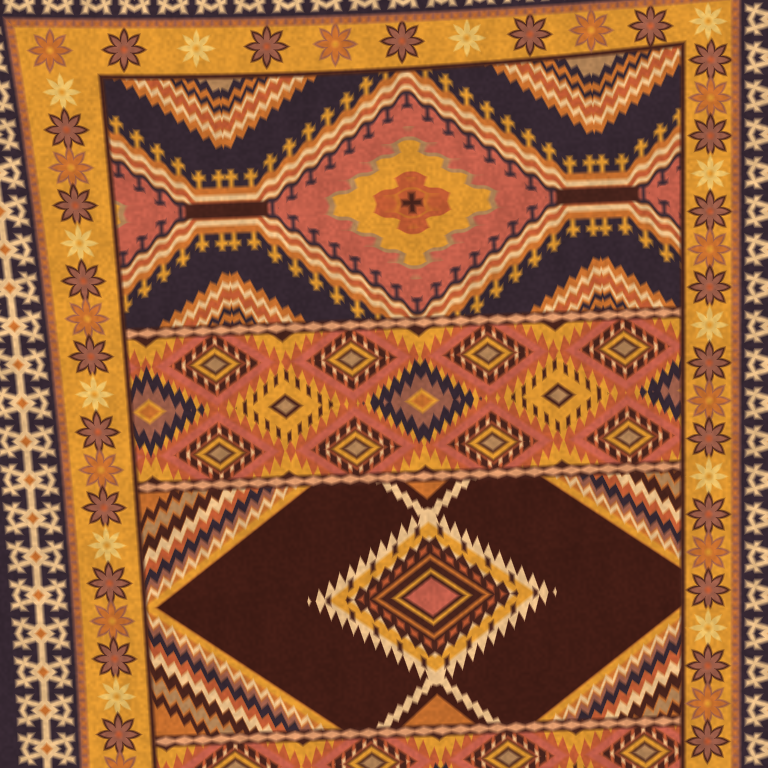
Write a Shadertoy shader that draws this pattern.

```glsl
// A woven tribal rug: stepped medallions, diamond lattices and a starred border.
const vec3 NAVY = vec3(.21, .155, .19), BROWN = vec3(.28, .14, .11), YELLOW = vec3(.86, .58, .19);
const vec3 ORANGE = vec3(.77, .43, .18), RED = vec3(.74, .35, .2), PINK = vec3(.76, .37, .29);
const vec3 CREAM = vec3(.91, .74, .53), TAN = vec3(.68, .5, .33), MAUVE = vec3(.6, .36, .28);
float soft;

void paint(inout vec3 c, vec3 ink, float d) { c = mix(c, ink, clamp(.5 - d / soft, 0., 1.)); }
void band(inout vec3 c, vec3 ink, float d, float w) { paint(c, ink, abs(d) - w); }
float zigzag(float x, float period) { return abs(fract(x / period) - .5) * 2.; }
float stair(float x, float period) { return x - sin(6.2832 * x / period) * period * .155; }
float hash(vec2 p) { return fract(sin(dot(p, vec2(41.3, 289.1))) * 4375.5); }
float noise(vec2 p) {
  vec2 i = floor(p), f = fract(p), e = vec2(1, 0);
  return mix(mix(hash(i), hash(i + e), f.x), mix(hash(i + e.yx), hash(i + 1.), f.x), f.y);
}

// Stepped pink diamonds with hooked edges on navy
vec3 steppedPanel(vec2 q) {
  float x = abs(mod(q.x + .242, .484) - .242), y = abs(q.y);
  float d = min(.73 * stair(x, .026) + y - .143, y + .008);
  float hook = abs(fract(x / .026 + .5) - .5) * .026;
  float e = .73 * (.242 - x) + .165 - y + .01 * zigzag(x, .016);
  vec3 c = NAVY;
  paint(c, ORANGE, e - .092);
  band(c, CREAM, e - .076, .004);
  band(c, RED, e - .064, .005);
  band(c, CREAM, e - .054, .003);
  paint(c, NAVY, e - .046);
  band(c, ORANGE, e - .034, .005);
  paint(c, TAN, e - .018);
  paint(c, YELLOW, max(hook - .003, d - .06));
  paint(c, YELLOW, max(abs(d - .051) - .003, hook - .008));
  paint(c, ORANGE, d - .038);
  band(c, CREAM, d - .024, .004);
  band(c, RED, d - .015, .004);
  band(c, CREAM, d - .008, .003);
  paint(c, NAVY, d - .003);
  paint(c, PINK, d + .002);
  paint(c, NAVY, max(max(hook - .002, -d - .018), d));
  paint(c, NAVY, max(abs(d + .016) - .002, hook - .006));
  paint(c, BROWN, max(y - .01, .188 - x));
  // Toothed heart
  float m = .76 * stair(x, .03) + y + .016 * zigzag(y, .022);
  paint(c, TAN, m - .1);
  paint(c, YELLOW, m - .088);
  paint(c, RED, m - .052);
  band(c, ORANGE, m - .03, .004);
  paint(c, BROWN, min(max(x - .013, y - .004), max(x - .004, y - .013)));
  return c;
}

// Red diamonds in two rows with medallions between them
vec3 latticePanel(vec2 q) {
  float r = .7 * abs(mod(q.x, .178) - .089) + abs(abs(q.y) - .058);
  float teeth = zigzag(q.x, .014), cell = round(q.x / .178), x = .75 * abs(q.x - .178 * cell);
  float s = x + abs(q.y), jag = s + .014 * teeth;
  vec3 c = YELLOW;
  paint(c, RED, r + .018 * teeth - .075);
  band(c, PINK, r - .048, .006);
  paint(c, BROWN, max(abs(r - .034) - .006, .012 * (teeth - .65)));
  paint(c, CREAM, max(abs(r - .03) - .003, .012 * (.7 - teeth)));
  paint(c, BROWN, r - .025);
  paint(c, YELLOW, r - .022);
  paint(c, BROWN, r - .014);
  paint(c, TAN, r - .01);
  paint(c, BROWN, x + .084 - abs(q.y));
  bool dark = mod(cell, 2.) < .5;
  if (dark) {
    paint(c, NAVY, jag - .06);
    paint(c, MAUVE, jag - .042);
  } else paint(c, BROWN, max(abs(s - .042) - .006, .015 * (teeth - .35)));
  band(c, dark ? YELLOW : BROWN, s, .016);
  paint(c, dark ? ORANGE : TAN, s - .01);
  return c;
}

// Fringed diamond on brown, with striped corners
vec3 fringedPanel(vec2 q) {
  float m = .72 * abs(q.x) + abs(q.y), teeth = zigzag(q.x, .017), e = m + .013 * teeth;
  float v = .85 * abs(q.x) - abs(q.y) + .105;
  vec3 c = BROWN * vec3(.92, .8, .75);
  paint(c, ORANGE, .259 - m);
  band(c, YELLOW, m - .266, .006);
  band(c, CREAM, e - .286, .004);
  band(c, MAUVE, e - .298, .005);
  band(c, NAVY, e - .309, .007);
  band(c, RED, e - .322, .006);
  band(c, CREAM, e - .336, .007);
  band(c, BROWN, e - .352, .008);
  band(c, TAN, e - .371, .007);
  band(c, BROWN, e - .388, .006);
  band(c, CREAM, v, .003 + .008 * zigzag(q.x, .013));
  paint(c, ORANGE, v + .022);
  paint(c, CREAM, m + .018 * zigzag(q.x, .014) - .122);
  band(c, YELLOW, m - .088, .009);
  paint(c, BROWN, max(abs(m - .096) - .006, .02 * (zigzag(q.x, .03) - .2)));
  paint(c, BROWN, m + .012 * teeth - .084);
  paint(c, RED, max(abs(m - .065) - .004, .012 * (teeth - .5)));
  band(c, ORANGE, m - .052, .003);
  band(c, YELLOW, m - .034, .003);
  paint(c, PINK, m - .025);
  return c;
}

// Eight-pointed star: kind 0 is cream, 2 orange, odd ones dark-rimmed
void star(inout vec3 c, vec2 p, int kind) {
  float d = length(p) - .014 - .014 * zigzag(atan(p.y, p.x), .7854);
  bool dark = kind % 2 == 1;
  paint(c, dark ? BROWN : kind == 0 ? YELLOW : MAUVE, d - .001);
  paint(c, dark ? MAUVE : kind == 0 ? vec3(.91, .74, .4) : ORANGE, d + .004);
  paint(c, dark ? RED : YELLOW, length(p) - .004);
}

void mainImage(out vec4 fragColor, in vec2 fragCoord) {
  vec2 p = fragCoord / iResolution.xy;
  p.y = 1. - p.y;
  soft = max(1.5 / iResolution.y, .0052);
  // Panels lean with the cloth
  float x = p.x, y = p.y, u = x - .523 - .051 * y, v = y + .04 * u;
  vec3 c = v < .42 ? steppedPanel(vec2(u, v - .264)) : v > .62 && v < .951 ?
    fringedPanel(vec2(u, v - .777)) : latticePanel(vec2(u, v - (v < .62 ? .522 : 1.048)));
  float seam = min(min(abs(v - .42), abs(v - .62)), abs(v - .951));
  paint(c, BROWN, seam - .007);
  paint(c, vec3(.87, .6, .42), seam - .002 - .004 * zigzag(x, .024));
  // Starred yellow band
  float inLeft = .122 + .1 * y - .02 * y * y, outLeft = .008 + .17 * y - .066 * y * y;
  float inner = max(max(inLeft - x, x - .889), .098 + .03 * x - .085 * x * x - y);
  paint(c, YELLOW, -inner);
  band(c, BROWN, inner, .003);
  for (int i = 0; i < 19; i++) {
    float n = float(i), t = .065 + .0977 * n - .0012 * n * n;
    star(c, p - vec2((inLeft + outLeft) * .5, .12 + .0492 * n), i % 4);
    star(c, p - vec2(.926 - .005 * y, .078 + .0493 * n), (i + 1) % 4);
    if (i < 11) star(c, p - vec2(t, .066 - .045 * t * t), (i + 2) % 4);
  }
  // Navy outer border with branching flakes
  float side = max(outLeft - x, x - .957), top = .03 + .02 * x - .06 * x * x - y;
  float edge = max(side, top), along = side > top ? y : x;
  paint(c, MAUVE, -edge - .004);
  paint(c, ORANGE, max(abs(edge) - .003, .006 * (zigzag(along, .012) - .5)));
  paint(c, NAVY, .007 - edge);
  vec2 f = abs(vec2((fract(along / .05) - .5) * .05, edge - .05));
  float flake = max(abs(f.x - .3 * f.y - .004) - .004, f.y - .036);
  flake = min(flake, max(abs(f.y - .03 + .5 * f.x) - .004, f.x - .02));
  paint(c, CREAM, min(flake, min(f.x + f.y - .018, max(f.y - .005, f.x - .03))));
  paint(c, ORANGE, f.x + f.y - .007);
  // Wool grain and uneven dye
  fragColor = vec4(c * (.88 + .14 * noise(p * 260.) + .1 * noise(p * vec2(60, 25))), 1);
}
```
